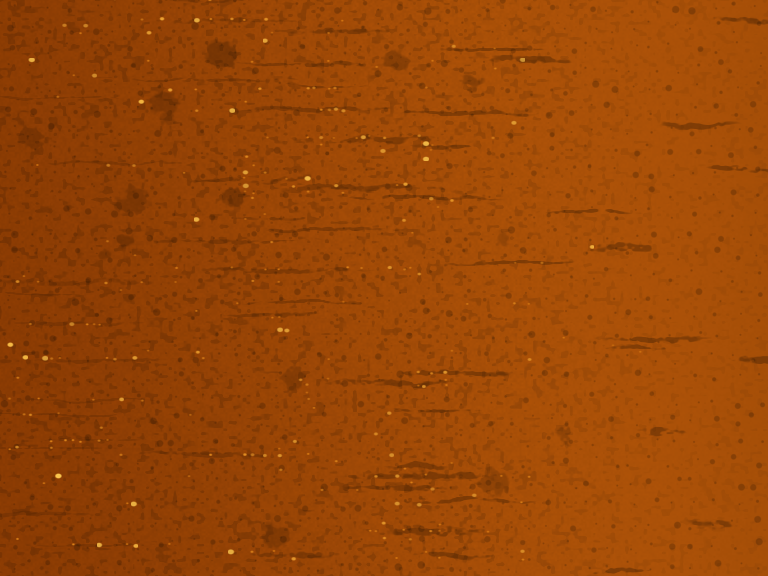
Write a Shadertoy shader that draws this texture.

```glsl
const vec3 SHADE_COLOR = vec3(0.540, 0.230, 0.012);
const vec3 LIT_COLOR = vec3(0.672, 0.318, 0.030);
const vec3 AMBER = vec3(0.84, 0.47, 0.07);
const vec3 HOT_YELLOW = vec3(1.0, 0.80, 0.32);
const int STREAK_COUNT = 56;
const int STAIN_COUNT = 15;
const float STREAK_DARKNESS = 0.25;
const float STAIN_DARKNESS = 0.22;
const float FLECK_DARKNESS = 0.13;
const float DOT_DARKNESS = 0.20;
const float GRAIN_CONTRAST = 0.09;
const float SPARK_CELL = 0.012;
const float DOT_CELL = 0.036;

float hash(vec2 p) {
    vec3 q = fract(p.xyx * 0.1031);
    q += dot(q, q.yzx + 33.33);
    return fract((q.x + q.y) * q.z);
}

vec2 hash2(vec2 p) {
    return vec2(hash(p + 17.3), hash(p + 71.9));
}

float noise(vec2 p) {
    vec2 i = floor(p), f = fract(p);
    f = f * f * (3.0 - 2.0 * f);
    float low = mix(hash(i), hash(i + vec2(1, 0)), f.x);
    float high = mix(hash(i + vec2(0, 1)), hash(i + vec2(1, 1)), f.x);
    return mix(low, high, f.y);
}

// Envelope of the horizontal scratches: long and thin left, short and thick right
float streakEnvelope(vec2 p, float aspect) {
    float envelope = 0.0;
    p.y += 0.010 * (noise(p * vec2(22.0, 30.0)) - 0.5);
    for (int i = 0; i < STREAK_COUNT; i++) {
        float id = float(i);
        vec2 r = hash2(vec2(id, 3.0));
        vec2 s = hash2(vec2(id, 8.0));
        vec2 center = vec2(r.x * aspect, (id + r.y) / float(STREAK_COUNT));
        float halfLength = mix(0.21, 0.10, r.x) * mix(0.5, 1.2, s.x);
        float halfWidth = mix(0.004, 0.009, r.x) * mix(0.6, 1.3, s.y);
        vec2 d = (p - center) / vec2(halfLength, halfWidth);
        envelope = max(envelope, exp(-dot(d, d)));
    }
    return envelope;
}

// Large soft-edged stains with ragged outlines
float stains(vec2 p, float aspect) {
    float mask = 0.0;
    float ragged = 0.012 * (noise(p * 75.0) - 0.5) + 0.010 * (noise(p * 160.0) - 0.5);
    for (int i = 0; i < STAIN_COUNT; i++) {
        vec2 seed = vec2(float(i), 41.0);
        vec2 center = hash2(seed) * vec2(aspect * 0.75, 1.0);
        float radius = mix(0.006, 0.024, pow(hash(seed), 1.6));
        float d = length((p - center) * vec2(0.85, 1.0)) - radius + ragged;
        float strength = mix(0.55, 1.0, hash(seed + 5.0));
        mask = max(mask, strength * (1.0 - smoothstep(-0.004, 0.004, d)));
    }
    return mask;
}

// Sparse round dark dots, one candidate per cell
float darkDots(vec2 p) {
    vec2 cell = floor(p / DOT_CELL);
    vec2 center = (cell + mix(vec2(0.2), vec2(0.8), hash2(cell))) * DOT_CELL;
    float radius = mix(0.0015, 0.0065, pow(hash(cell + 9.0), 3.0));
    float d = length(p - center) - radius;
    return 1.0 - smoothstep(-0.0015, 0.0015, d);
}

// Tiny bright glints; x = coverage, y = heat
vec2 sparks(vec2 p, float aspect, float pixel) {
    vec2 cell = floor(p / SPARK_CELL);
    vec2 center = (cell + mix(vec2(0.3), vec2(0.7), hash2(cell + 50.0))) * SPARK_CELL;
    float fade = 1.0 - smoothstep(0.5, 0.95, center.x / aspect);
    float chance = (0.011 + 0.24 * streakEnvelope(center, aspect)) * fade;
    float lit = step(hash(cell + 130.0), chance);
    float size = pow(hash(cell + 210.0), 3.0);
    float radius = mix(0.0012, 0.0040, size);
    float d = length((p - center) * vec2(0.75, 1.0)) - radius;
    float cover = 1.0 - smoothstep(-0.7 * pixel, 0.9 * pixel, d);
    return vec2(lit * cover * mix(0.6, 1.0, hash(cell + 320.0)), size);
}

void mainImage(out vec4 fragColor, in vec2 fragCoord) {
    float pixel = 1.0 / iResolution.y;
    float aspect = iResolution.x * pixel;
    vec2 p = fragCoord * pixel;
    float u = p.x / aspect;

    // Lamp light falling off toward the left
    float light = smoothstep(-0.1, 0.82, u + 0.10 * (p.y - 0.5));
    vec3 color = mix(SHADE_COLOR, LIT_COLOR, light);
    color *= 1.0 - 0.04 * smoothstep(0.85, 1.05, u);

    // Fine grain and pits, smoother toward the right
    float rough = mix(1.0, 0.35, smoothstep(0.5, 0.95, u));
    float grain = 0.6 * noise(p * 290.0) + 0.4 * noise(p * 150.0 + 40.0) - 0.5;
    color *= 1.0 + GRAIN_CONTRAST * rough * grain;
    float pits = smoothstep(0.62, 0.82, noise(p * vec2(125.0, 150.0) + 9.0));
    color *= 1.0 - FLECK_DARKNESS * rough * pits;
    color *= 1.0 - DOT_DARKNESS * darkDots(p);

    // Scratches broken up by noise
    float breakup = 0.6 * noise(p * vec2(65.0, 140.0)) + 0.4 * noise(p * vec2(150.0, 230.0));
    float streak = smoothstep(0.42, 0.72, streakEnvelope(p, aspect) * (0.25 + 1.1 * breakup));
    float dark = max(STREAK_DARKNESS * streak * mix(0.45, 1.0, smoothstep(0.0, 0.7, u)),
                     STAIN_DARKNESS * stains(p, aspect));
    color *= 1.0 - dark;

    vec2 spark = sparks(p, aspect, pixel);
    color = mix(color, mix(AMBER, HOT_YELLOW, spark.y), spark.x);
    fragColor = vec4(color, 1.0);
}
```
